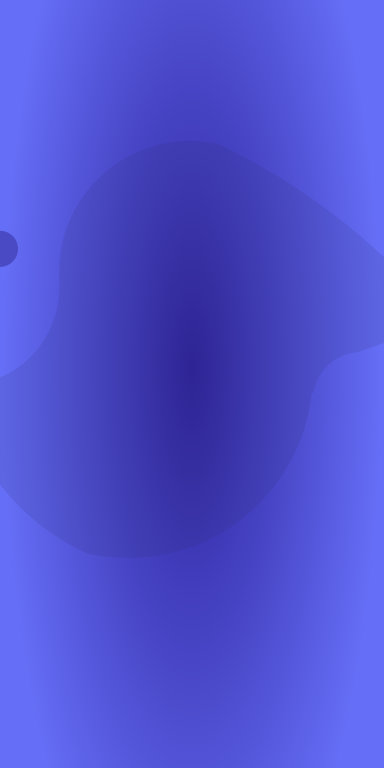
This background is drawn by a WebGL 2 fragment shader. Its source:

```glsl
#version 300 es
precision highp float;
// Violet elliptical glow behind a translucent flowing blob and a small half disc.
uniform vec2 u_resolution;
out vec4 fragColor;

float disc(vec2 p, vec2 center, float radius) {
  return length(p - center) - radius;
}

// Signed field of the blob: two round lobes and a wing to the right, joined by hollow arcs.
float blob(vec2 p) {
  float shoulder = disc(p, vec2(-0.159, 1.904), 1.693);
  float upperLobe = max(disc(p, vec2(0.495, 0.708), 0.341), shoulder);

  float lowerLobe = max(disc(p, vec2(0.333, 0.971), 0.482), disc(p, vec2(0.479, 0.889), 0.607));
  float leftHollow = disc(p, vec2(-0.099, 0.75), 0.253);
  lowerLobe = max(lowerLobe, max(-leftHollow, 0.742 - p.y));

  float rightHollow = disc(p, vec2(0.94, 1.042), 0.125);
  float underside = min((p.y + 0.35 * p.x - 1.243) / 1.06, p.x - 0.898);
  float wing = max(max(shoulder, -rightHollow), underside);
  wing = max(wing, max(0.5625 - p.x, p.y - 1.023));

  return min(min(upperLobe, lowerLobe), wing);
}

float coverage(float d, float pixel) {
  return 1.0 - smoothstep(-0.7 * pixel, 0.7 * pixel, d);
}

void main() {
  // Canvas is one unit wide and two high, with y running down from the top.
  vec2 uv = gl_FragCoord.xy / u_resolution;
  vec2 p = vec2(uv.x, 2.0 * (1.0 - uv.y));
  float pixel = 1.0 / min(u_resolution.x, 0.5 * u_resolution.y);

  // Elliptical glow, dark at the core
  float t = min(length((p - vec2(0.5, 0.962)) / vec2(0.495, 1.607)), 1.0);
  vec3 color = mix(vec3(0.18, 0.135, 0.61), vec3(0.398, 0.432, 0.967), t);

  // Translucent blob, then the half disc on the left edge
  color = mix(color, vec3(0.17, 0.17, 0.42), 0.14 * coverage(blob(p), pixel));
  float dotShape = disc(p, vec2(0.0, 0.648), 0.047);
  color = mix(color, vec3(0.29, 0.29, 0.77), coverage(dotShape, pixel));

  fragColor = vec4(color, 1.0);
}
```
